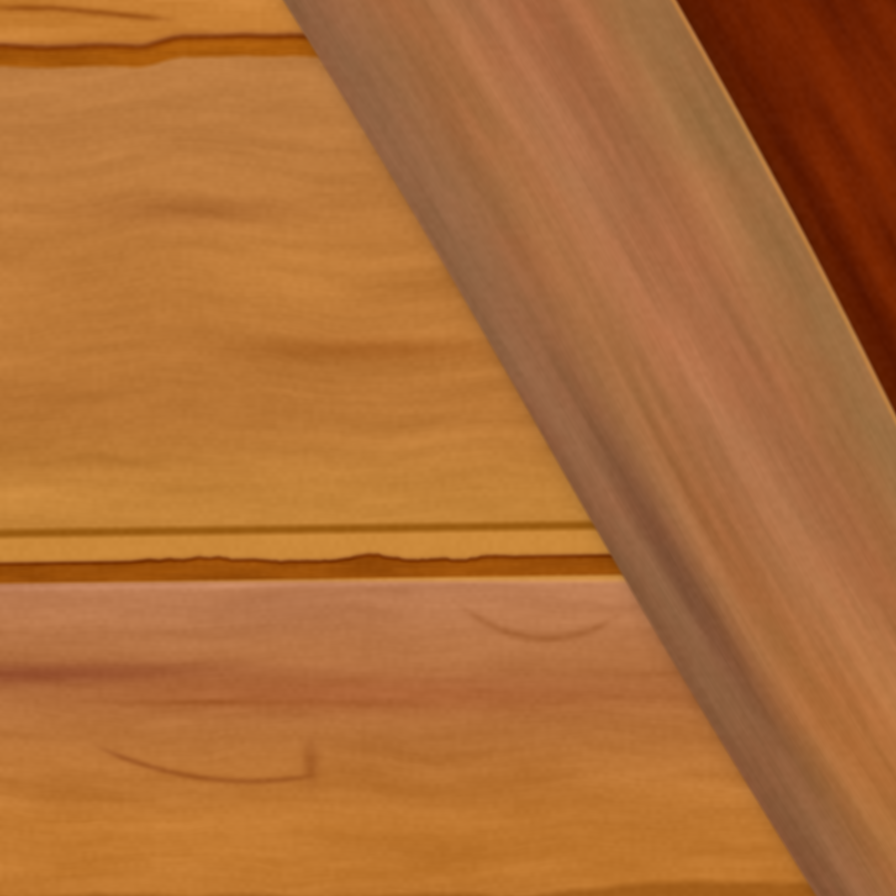
Reproduce this texture procedurally as a three.js fragment shader.

```glsl
varying vec2 vUv;

float hash(vec2 p) {
  p = fract(p * vec2(0.1031, 0.1137));
  p += dot(p, p.yx + 33.33);
  return fract((p.x + p.y) * p.x * 7.31);
}

float noise(vec2 p) {
  vec2 i = floor(p), f = fract(p);
  f = f * f * (3.0 - 2.0 * f);
  return mix(mix(hash(i), hash(i + vec2(1.0, 0.0)), f.x),
             mix(hash(i + vec2(0.0, 1.0)), hash(i + 1.0), f.x), f.y);
}

float fbm(vec2 p) {
  float sum = 0.0, amp = 0.5;
  for (int i = 0; i < 4; i++) {
    sum += amp * noise(p);
    p = p * 2.03 + 17.1;
    amp *= 0.5;
  }
  return sum / 0.9375;
}

float band(float y, float low, float high, float soft) {
  return smoothstep(low - soft, low + soft, y) * (1.0 - smoothstep(high - soft, high + soft, y));
}

float streak(vec2 p, vec2 center, vec2 size) {
  vec2 d = (p - center) / size;
  return exp(-dot(d, d));
}

vec3 upperPlank(vec2 p) {
  vec2 warped = p + vec2(0.0, 0.035 * fbm(p * 5.0));
  vec3 color = mix(vec3(0.77, 0.52, 0.23), vec3(0.72, 0.46, 0.21), smoothstep(0.42, 0.56, p.y));
  color = mix(color, vec3(0.74, 0.49, 0.26), smoothstep(0.65, 0.92, p.y));
  color += vec3(0.10, 0.09, 0.07) * (fbm(warped * vec2(4.0, 26.0)) - 0.5);
  color += vec3(0.07, 0.06, 0.05) * (fbm(warped * vec2(9.0, 75.0) + 5.0) - 0.5);
  color -= vec3(0.05, 0.06, 0.05) * streak(p, vec2(0.42, 0.61), vec2(0.13, 0.013));
  color -= vec3(0.05, 0.05, 0.03) * streak(p, vec2(0.22, 0.765), vec2(0.12, 0.018));
  return color + vec3(0.04, 0.035, 0.02) * streak(p, vec2(0.33, 0.70), vec2(0.13, 0.06));
}

vec3 lowerPlank(vec2 p) {
  vec2 warped = p + vec2(0.0, 0.03 * fbm(p * 6.0 + 3.0));
  vec3 color = mix(vec3(0.74, 0.46, 0.18), vec3(0.71, 0.45, 0.26), smoothstep(0.05, 0.28, p.y));
  color = mix(color, vec3(0.73, 0.48, 0.32), smoothstep(0.25, 0.35, p.y));
  color += vec3(0.10, 0.09, 0.07) * (fbm(warped * vec2(4.0, 30.0) + 8.0) - 0.5);
  color += vec3(0.06) * (fbm(warped * vec2(10.0, 80.0)) - 0.5);
  // Mauve grain and faint knot outlines
  color -= vec3(0.12, 0.13, 0.07) * streak(p, vec2(0.02, 0.247 + 0.02 * p.x), vec2(0.22, 0.012));
  color -= vec3(0.06, 0.08, 0.05) * streak(p, vec2(0.40, 0.225), vec2(0.30, 0.022));
  color -= vec3(0.08, 0.08, 0.05) * streak(p, vec2(0.347, 0.148), vec2(0.009, 0.024));
  float arc = 0.128 + 1.3 * pow(p.x - 0.28, 2.0);
  color -= vec3(0.10, 0.10, 0.06) * exp(-pow((p.y - arc) / 0.004, 2.0)) * band(p.x, 0.12, 0.34, 0.02);
  color -= vec3(0.06) * streak(p, vec2(0.24, 0.216), vec2(0.10, 0.004));
  float bow = 0.287 + 4.0 * pow(p.x - 0.61, 2.0);
  color -= vec3(0.06) * exp(-pow((p.y - bow) / 0.005, 2.0)) * band(p.x, 0.52, 0.68, 0.02);
  float foot = 0.017 * smoothstep(0.55, 0.75, p.x) + 0.012 * (fbm(p * 14.0) - 0.5);
  return mix(color, vec3(0.58, 0.32, 0.07), 0.7 * (1.0 - smoothstep(foot - 0.006, foot + 0.006, p.y)));
}

vec3 siding(vec2 p) {
  vec3 color = mix(lowerPlank(p), upperPlank(p), smoothstep(0.347, 0.355, p.y));
  float y = p.y - 0.014 * p.x;
  float ragged = 0.014 * (fbm(vec2(p.x * 22.0, 2.0)) - 0.5) * band(p.x, 0.16, 0.56, 0.04);
  // Middle lip, scored line and deep groove
  color = mix(color, vec3(0.80, 0.54, 0.23), 0.8 * band(y, 0.370, 0.402, 0.004));
  color = mix(color, vec3(0.56, 0.32, 0.04), 0.85 * band(y, 0.400, 0.409, 0.004));
  vec3 groove = mix(vec3(0.52, 0.25, 0.02), vec3(0.67, 0.36, 0.06), fbm(p * vec2(12.0, 80.0)));
  color = mix(color, groove, band(y, 0.349, 0.371 + ragged, 0.003));
  color -= vec3(0.16, 0.15, 0.06) * exp(-pow((y - 0.371 - ragged) / 0.003, 2.0));
  color += vec3(0.05, 0.05, 0.06) * exp(-pow((y - 0.343) / 0.004, 2.0));
  // Stepped groove beneath the top board
  float rise = 0.012 * smoothstep(0.15, 0.21, p.x) + 0.004 * (fbm(p * vec2(18.0, 3.0)) - 0.5);
  float top = p.y - rise;
  color = mix(color, vec3(0.77, 0.49, 0.20) + 0.12 * (fbm(p * vec2(7.0, 50.0)) - 0.5), smoothstep(0.945, 0.953, top));
  color = mix(color, groove + vec3(0.05, 0.04, 0.01), band(top, 0.925, 0.949, 0.004));
  color -= vec3(0.14, 0.13, 0.04) * exp(-pow((top - 0.948) / 0.005, 2.0));
  float seam = 0.991 - 0.10 * max(p.x - 0.06, 0.0);
  return color - vec3(0.13, 0.13, 0.08) * exp(-pow((p.y - seam) / 0.004, 2.0)) * band(p.x, 0.0, 0.18, 0.03);
}

vec3 beam(float across, float along) {
  vec2 g = vec2(across + 0.04 * noise(vec2(across * 3.0, along * 4.0)), along);
  vec3 color = mix(vec3(0.54, 0.36, 0.24), vec3(0.65, 0.42, 0.25), smoothstep(0.02, 0.34, across));
  color = mix(color, vec3(0.67, 0.43, 0.28), band(across, 0.42, 0.74, 0.12));
  color = mix(color, vec3(0.62, 0.44, 0.27), smoothstep(0.72, 0.94, across));
  color += vec3(0.13, 0.12, 0.10) * (fbm(g * vec2(11.0, 2.5)) - 0.5);
  color += vec3(0.08, 0.05, 0.05) * (fbm(g * vec2(34.0, 7.0) + 4.0) - 0.5);
  color += vec3(0.05, 0.0, 0.0) * (fbm(g * vec2(8.0, 14.0) + 9.0) - 0.5);
  color -= vec3(0.09, 0.07, 0.03) * streak(vec2(across, along), vec2(0.17, 0.34), vec2(0.06, 0.22));
  return color + vec3(0.04, 0.02, -0.04) * streak(vec2(across, along), vec2(0.55, 0.12), vec2(0.3, 0.2));
}

void main() {
  vec2 p = vUv;
  float drop = 1.0 - p.y;
  float left = 0.316 + 0.595 * drop + 0.004 * sin(drop * 6.283);
  float right = 0.755 + 0.53 * drop + 0.005 * sin(drop * 6.8);
  float across = (p.x - left) / (right - left);
  vec3 color = siding(p);
  color *= 1.0 - 0.12 * exp(-abs(p.x - left) / 0.008);
  color = mix(color, beam(across, p.y), smoothstep(-0.003, 0.003, p.x - left));
  // Dark red timber behind the right edge
  vec2 grain = vec2((p.x - right) * 32.0, p.y * 5.0);
  vec3 red = mix(vec3(0.31, 0.07, 0.0), vec3(0.49, 0.16, 0.01), fbm(grain));
  red += vec3(0.08, 0.04, 0.01) * streak(p, vec2(0.98, 0.88), vec2(0.10, 0.15));
  red *= 1.0 - 0.25 * exp(-max(p.x - right, 0.0) / 0.02);
  color = mix(color, red, smoothstep(-0.003, 0.003, p.x - right));
  color += vec3(0.12, 0.07, 0.0) * exp(-pow((p.x - right + 0.004) / 0.003, 2.0));
  gl_FragColor = vec4(color + 0.02 * (noise(p * 170.0) - 0.5), 1.0);
}
```
